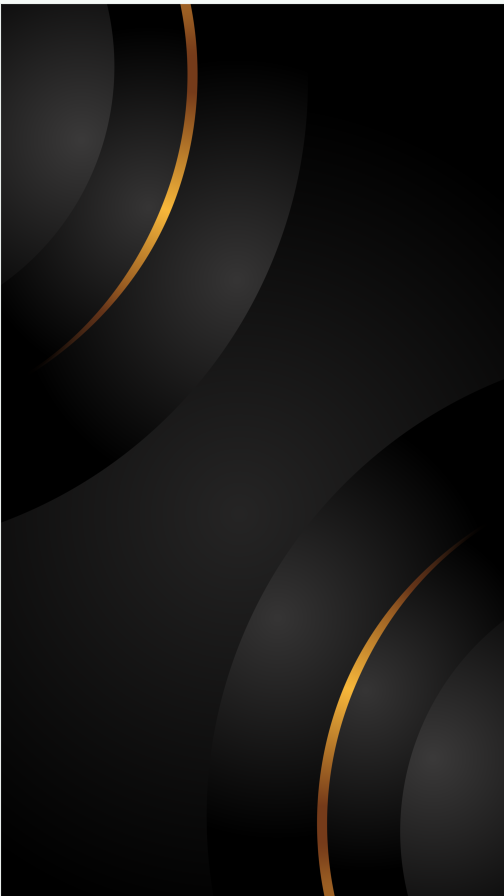
This background is drawn by a Shadertoy shader. Its source:

```glsl
// Dark layered discs in two opposite corners, each with a tapering gold arc.

const vec3 GRAY = vec3(1.0, 0.98, 0.98);
const vec3 BRONZE = vec3(0.46, 0.23, 0.10);
const vec3 GOLD = vec3(0.97, 0.72, 0.23);

// Soft radial light, fading linearly to black.
vec3 glow(vec2 p, vec2 center, float radius, float level) {
    return GRAY * level * max(0.0, 1.0 - length(p - center) / radius);
}

// Smooth coverage of a shape from its signed distance.
float fill(float dist) {
    float pixel = 1.0 / iResolution.x;
    return 1.0 - smoothstep(-0.7 * pixel, 0.7 * pixel, dist);
}

float disc(vec2 p, vec2 center, float radius) {
    return fill(length(p - center) - radius);
}

// Arc that brightens to gold, then thins and fades out at its tail.
vec3 goldArc(vec3 color, vec2 p, vec2 center, float radius) {
    vec2 d = p - center;
    float angle = atan(d.y, d.x);
    float halfWidth = mix(0.010, 0.003, smoothstep(0.35, 1.0, angle));
    float shine = max(0.0, 1.0 - abs(angle - 0.39) / 0.34);
    shine += 0.3 * (1.0 - smoothstep(-0.2, -0.04, angle));
    float fade = 1.0 - smoothstep(0.62, 1.02, angle);
    float cover = fill(abs(length(d) - radius) - halfWidth);
    return mix(color, mix(BRONZE, GOLD, shine), cover * fade);
}

// Three stacked discs around a corner at the origin.
vec3 cornerStack(vec3 color, vec2 p) {
    vec2 ringCenter = vec2(-0.322, 0.148);
    color = mix(color, glow(p, vec2(0.47, 0.556), 0.44, 0.21),
                disc(p, vec2(-0.322, 0.162), 0.933));
    color = mix(color, glow(p, vec2(0.296, 0.412), 0.36, 0.21),
                disc(p, ringCenter, 0.704));
    color = goldArc(color, p, ringCenter, 0.704);
    return mix(color, glow(p, vec2(0.162, 0.278), 0.42, 0.23),
               disc(p, vec2(-0.303, 0.132), 0.530));
}

void mainImage(out vec4 fragColor, in vec2 fragCoord) {
    // Width units, measured down from the top left corner.
    vec2 uv = fragCoord / iResolution.xy;
    vec2 p = vec2(uv.x, (1.0 - uv.y) * 16.0 / 9.0);

    // Background light, then both corners by point reflection.
    vec3 color = glow(p, vec2(0.475, 1.02), 0.82, 0.145);
    color = cornerStack(color, p);
    color = cornerStack(color, vec2(1.021, 1.782) - p);

    // Pale sliver along the top and left borders.
    float border = max(fill(p.y - 0.008), fill(p.x - 0.002));
    color = mix(color, vec3(0.96, 0.98, 0.97), border);

    fragColor = vec4(color, 1.0);
}
```
